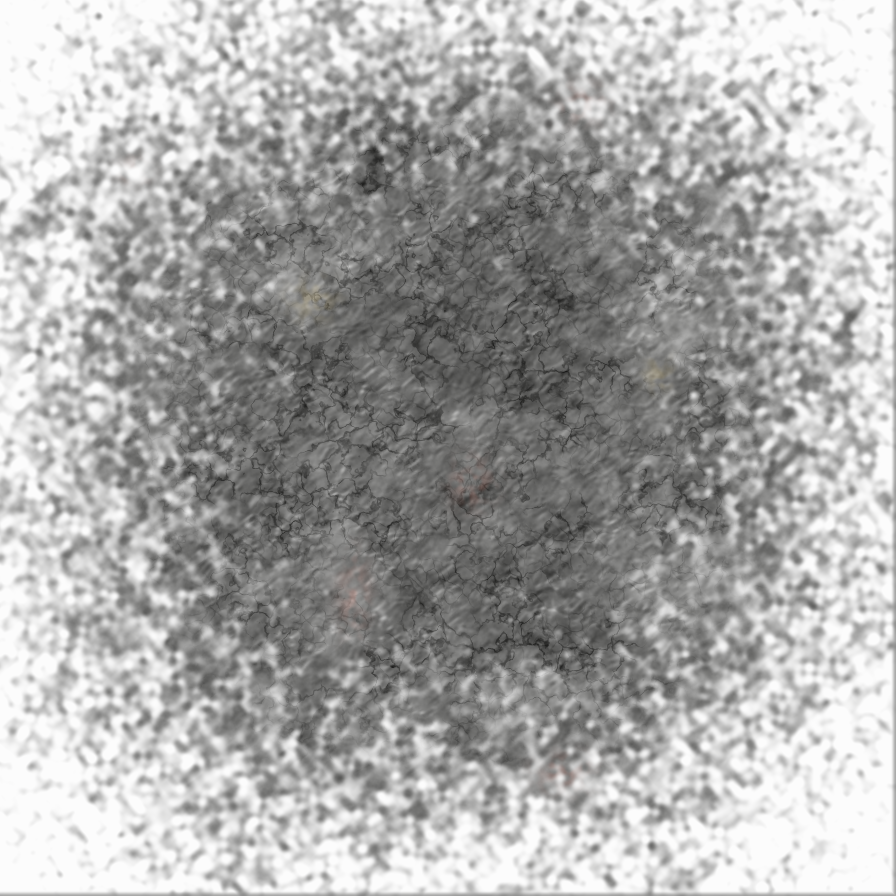
Write a WebGL 2 fragment shader that draws this texture.

```glsl
#version 300 es
precision highp float;
uniform vec2 u_resolution;
out vec4 fragColor;

const vec3 PAPER = vec3(0.99);
const vec3 STONE = vec3(0.435, 0.435, 0.43);
const vec3 RUST = vec3(0.08, -0.005, -0.02);
const vec3 OCHRE = vec3(0.06, 0.035, -0.03);
const vec2 BLOB_CENTER = vec2(0.5, 0.52);
const float BLOB_POWER = 2.6;
const float SPECK_SCALE = 102.0;
const float SPECK_SOFTNESS = 0.45;
const float CRACK_SCALE = 36.0;
const vec2 GRAIN_DIR = vec2(0.82, 0.57);
const vec2 GRAIN_SCALE = vec2(125.0, 225.0);
const float GRAIN_STEP = 0.0018;
const mat2 TURN = mat2(0.8, 0.6, -0.6, 0.8);

// Soft patches: centre xy, radius zw
const vec4 PALE[6] = vec4[6](
  vec4(0.34, 0.69, 0.085, 0.042), vec4(0.735, 0.635, 0.05, 0.075),
  vec4(0.527, 0.512, 0.025, 0.035), vec4(0.39, 0.35, 0.045, 0.08),
  vec4(0.74, 0.33, 0.05, 0.045), vec4(0.61, 0.24, 0.05, 0.025));
const vec4 SHADE[5] = vec4[5](
  vec4(0.64, 0.66, 0.06, 0.08), vec4(0.42, 0.62, 0.07, 0.05),
  vec4(0.60, 0.285, 0.06, 0.03), vec4(0.29, 0.47, 0.06, 0.08),
  vec4(0.37, 0.84, 0.10, 0.04));
const vec4 RUSTY[5] = vec4[5](
  vec4(0.527, 0.46, 0.022, 0.025), vec4(0.395, 0.335, 0.016, 0.04),
  vec4(0.65, 0.885, 0.025, 0.02), vec4(0.15, 0.81, 0.016, 0.014),
  vec4(0.63, 0.137, 0.03, 0.02));
const vec4 OCHREOUS[2] = vec4[2](
  vec4(0.735, 0.583, 0.016, 0.02), vec4(0.35, 0.665, 0.025, 0.022));

vec2 hash2(vec2 p) {
  vec3 q = fract(p.xyx * vec3(0.1031, 0.1030, 0.0973));
  q += dot(q, q.yzx + 33.33);
  return fract((q.xx + q.yz) * q.zy);
}

float noise(vec2 p) {
  vec2 i = floor(p), f = fract(p);
  f = f * f * (3.0 - 2.0 * f);
  return mix(mix(hash2(i).x, hash2(i + vec2(1, 0)).x, f.x),
             mix(hash2(i + vec2(0, 1)).x, hash2(i + vec2(1, 1)).x, f.x), f.y);
}

// Two turned lattices averaged, so no axis shows
float roundNoise(vec2 p) {
  return 0.5 + 0.65 * (noise(TURN * p + 40.0) + noise(p * TURN * 1.13 + 90.0) - 1.0);
}

float fbm(vec2 p) {
  float sum = 0.0, gain = 0.5;
  for (int i = 0; i < 4; i++) {
    sum += gain * noise(p);
    p = 2.0 * TURN * p + 17.3;
    gain *= 0.5;
  }
  return sum / 0.9375;
}

float patchGlow(vec2 p, vec4 area) {
  vec2 d = (p - area.xy) / area.zw;
  return exp(-dot(d, d));
}

// Gap between the two nearest cell centres, zero on cell borders
float cellBorder(vec2 p) {
  vec2 cell = floor(p);
  float nearest = 9.0, second = 9.0;
  for (int y = -1; y <= 1; y++)
    for (int x = -1; x <= 1; x++) {
      vec2 c = cell + vec2(x, y);
      float d = length(c + hash2(c + 71.0) - p);
      second = min(second, max(nearest, d));
      nearest = min(nearest, d);
    }
  return second - nearest;
}

float grain(vec2 p) {
  vec2 q = vec2(dot(p, GRAIN_DIR), dot(p, vec2(-GRAIN_DIR.y, GRAIN_DIR.x)));
  return noise(q * GRAIN_SCALE + 1.6 * roundNoise(p * 55.0)) + 0.5 * roundNoise(p * 120.0);
}

void main() {
  vec2 uv = gl_FragCoord.xy / u_resolution;

  // Ragged rounded-square coverage, breaking into specks outward
  vec2 away = abs(uv - BLOB_CENTER);
  float radius = pow(pow(away.x, BLOB_POWER) + pow(away.y, BLOB_POWER), 1.0 / BLOB_POWER);
  radius += 0.07 * (fbm(uv * 7.0 + 4.0) - 0.5);
  float specks = 0.75 * roundNoise(uv * SPECK_SCALE) + 0.25 * roundNoise(uv * SPECK_SCALE * 0.5 + 9.0);
  float threshold = 2.55 * (radius - 0.2);
  float cover = smoothstep(-SPECK_SOFTNESS, SPECK_SOFTNESS, specks - threshold);
  float core = 1.0 - smoothstep(0.26, 0.4, radius);

  // Broad tone and patches
  float tone = 0.12 * (fbm(uv * 14.0) - 0.5) + 0.26 * (fbm(uv * 62.0 + 31.0) - 0.5);
  float mottle = 0.4 + 1.2 * fbm(uv * 45.0 + 8.0);
  for (int i = 0; i < 6; i++) tone += 0.1 * mottle * patchGlow(uv, PALE[i]);
  for (int i = 0; i < 5; i++) tone -= 0.045 * patchGlow(uv, SHADE[i]);

  // Slanted relief, bright facets and fine cracks
  vec2 lightStep = vec2(-GRAIN_DIR.y, GRAIN_DIR.x) * GRAIN_STEP;
  float relief = grain(uv + lightStep) - grain(uv - lightStep);
  float facets = smoothstep(0.5, 0.75, fbm(uv * 24.0 + 3.0));
  tone += relief * mix(0.03, 0.1, core) + 0.14 * core * facets * max(relief, 0.0);
  vec2 warp = vec2(fbm(uv * 70.0), fbm(uv * 70.0 + 50.0)) - 0.5;
  float border = cellBorder(uv * CRACK_SCALE + 1.3 * warp);
  float hairline = cellBorder(uv * TURN * CRACK_SCALE * 1.9 + 1.2 * warp + 5.0);
  float crackFade = smoothstep(0.35, 0.65, fbm(uv * 19.0 + 22.0));
  float hairFade = smoothstep(0.4, 0.7, fbm(uv * 23.0 + 61.0));
  tone -= 0.15 * core * crackFade * (1.0 - smoothstep(0.0, 0.2, border));
  tone -= 0.08 * core * hairFade * (1.0 - smoothstep(0.0, 0.25, hairline));

  // Mineral stains
  float stainGrain = smoothstep(0.25, 0.8, roundNoise(uv * 120.0 + 6.0));
  vec3 stone = STONE + tone;
  for (int i = 0; i < 5; i++) stone += RUST * stainGrain * patchGlow(uv, RUSTY[i]);
  for (int i = 0; i < 2; i++) stone += OCHRE * stainGrain * patchGlow(uv, OCHREOUS[i]);

  // Composite with thin right and bottom rims
  vec3 color = mix(PAPER, stone, cover);
  float rim = 1.0 - smoothstep(0.0, 0.006, min(uv.y, 1.0 - uv.x));
  fragColor = vec4(clamp(mix(color, STONE, 0.6 * rim), 0.0, 1.0), 1.0);
}
```
